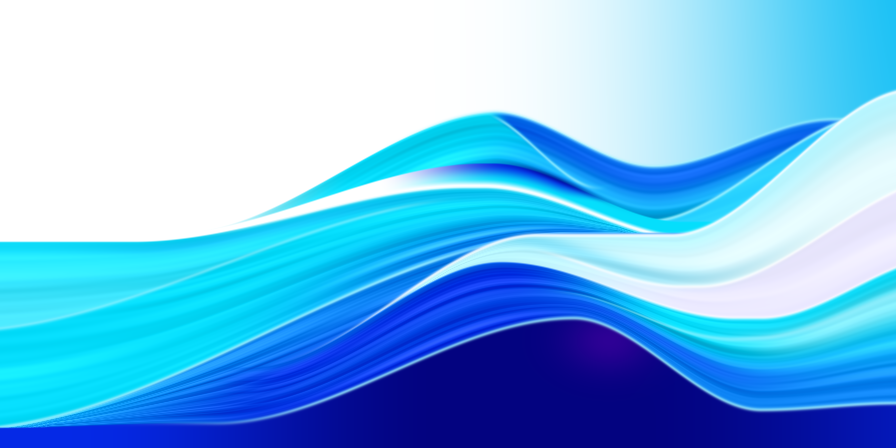
A WebGL 1 fragment shader for this background:

```glsl
precision highp float;
// Layered silk waves: white and cyan ribbons sweep over a deep blue swell.
// Each crest is a height curve built from smooth ramps; layers are painted
// from back to front, then get streaks along the flow and thin bright rims.
uniform vec2 u_resolution;

#define WHITE vec3(1.0)
#define SKY vec3(0.08, 0.75, 0.96)
#define CYAN vec3(0.02, 0.87, 0.99)
#define PALE vec3(0.62, 0.95, 1.0)
#define AZURE vec3(0.05, 0.52, 0.96)
#define BLUE vec3(0.02, 0.16, 0.90)
#define NAVY vec3(0.01, 0.01, 0.50)
#define LAVENDER vec3(0.92, 0.90, 1.0)
#define RIM_WIDTH 0.0045
#define STREAK_GAIN 0.22

float hash(vec2 p) {
  vec3 q = fract(vec3(p.xyx) * 0.1031);
  q += dot(q, q.yzx + 33.33);
  return fract((q.x + q.y) * q.z);
}

float noise(vec2 p) {
  vec2 i = floor(p), f = fract(p);
  f = f * f * (3.0 - 2.0 * f);
  return mix(mix(hash(i), hash(i + vec2(1, 0)), f.x),
             mix(hash(i + vec2(0, 1)), hash(i + vec2(1, 1)), f.x), f.y);
}

// Fine threads that run along x and vary with depth across a ribbon.
float streaks(float x, float depth) {
  float sum = 0.0, gain = 0.5;
  for (int i = 0; i < 3; i++) {
    float k = pow(2.0, float(i));
    sum += gain * (noise(vec2(x * 4.0, depth * 7.0 * k) + 17.0 * k) - 0.5);
    gain *= 0.6;
  }
  return sum * STREAK_GAIN * 2.0;
}

float fill(float d) {
  float soft = 1.2 / u_resolution.y;
  return smoothstep(-soft, soft, d);
}

float glow(float d, float width) { return exp(-d * d / (width * width)); }

float rim(float d) { return glow(d, RIM_WIDTH); }

// Relative depth between two crests, 0 at the top and 1 at the bottom.
float between(float top, float bottom, float y) {
  return clamp((top - y) / max(top - bottom, 0.02), 0.0, 1.0);
}

float ramp(float a, float b, float x) { return smoothstep(a, b, x); }

void main() {
  vec2 p = gl_FragCoord.xy / u_resolution;
  float x = p.x, y = p.y;

  // Crest heights, back to front
  float ridge = 0.48 + 0.27 * ramp(0.2, 0.56, x) - 0.122 * ramp(0.55, 0.73, x) + 0.105 * ramp(0.73, 0.93, x);
  float crease = 0.75 - 0.17 * ramp(0.53, 0.67, x);
  float hem = 0.505 + 0.24 * ramp(0.72, 0.98, x);
  float band = 0.475 + 0.16 * ramp(0.17, 0.54, x) - 0.13 * ramp(0.55, 0.76, x);
  float body = 0.46 + 0.123 * ramp(0.15, 0.52, x) - 0.12 * ramp(0.54, 0.78, x);
  float fold = 0.26 + 0.3 * ramp(-0.05, 0.55, x);
  float slope = 0.04 + 0.44 * ramp(-0.05, 0.65, x);
  float veil = 0.18 + 0.295 * ramp(0.28, 0.6, x) + 0.325 * ramp(0.75, 1.02, x);
  float pleat = 0.45 - 0.09 * ramp(0.56, 0.76, x) + 0.25 * ramp(0.78, 1.07, x);
  float under = 0.18 + 0.235 * ramp(0.28, 0.56, x) - 0.125 * ramp(0.56, 0.82, x) + 0.14 * ramp(0.85, 1.06, x);
  float swell = 0.045 + 0.01 * ramp(0.0, 0.2, x) + 0.235 * ramp(0.24, 0.64, x)
              - 0.205 * ramp(0.64, 0.85, x) + 0.015 * ramp(0.85, 1.0, x);

  // Sky: white to cyan at the right
  float haze = ramp(0.4, 1.05, x);
  vec3 color = mix(WHITE, SKY, haze * haze * (0.85 + 0.15 * y));

  // Back ridge with its crease and lower hem
  float d = ridge - y;
  float lee = ramp(-0.012, 0.012, y - crease) * ramp(0.54, 0.57, x);
  vec3 windward = mix(CYAN, AZURE, 0.75 * ramp(0.48, 0.64, x) * ramp(0.0, 0.12, d));
  vec3 leeward = mix(AZURE, SKY, ramp(0.02, 0.13, d));
  leeward = mix(leeward, BLUE, 0.35 * glow(d - 0.03, 0.03));
  vec3 layer = mix(windward, leeward, max(lee, ramp(0.64, 0.69, x)));
  layer += streaks(x, d * 5.0);
  layer = mix(layer, SKY + 0.12, 0.8 * fill(hem - y) * ramp(0.68, 0.74, x));
  layer = mix(layer, PALE, 0.8 * rim(y - hem) * ramp(0.68, 0.74, x));
  layer = mix(layer, PALE, 0.7 * rim(y - crease) * ramp(0.54, 0.57, x) * ramp(0.68, 0.64, x));
  color = mix(color, layer, fill(d) * ramp(0.2, 0.42, x + 0.6 * d));
  color = mix(color, PALE, 0.6 * rim(d) * ramp(0.4, 0.55, x));

  // White band turning blue past its crown
  float t = between(band, body, y);
  layer = mix(BLUE, CYAN, ramp(0.0, 0.75, t + ramp(0.62, 0.72, x)));
  layer = mix(WHITE, layer, ramp(0.42, 0.57, x) * ramp(1.0, 0.65, t));
  color = mix(color, layer, fill(band - y));
  color = mix(color, NAVY, 0.6 * glow(band - y, 0.007) * glow(x - 0.62, 0.045));

  // Cyan body, shaded toward the slope
  t = between(body, slope, y);
  float shade = ramp(0.2, 0.55, x) * ramp(0.25, 1.0, t);
  layer = mix(CYAN, AZURE, shade);
  float sheen = fill(y - fold) * ramp(0.5, 0.2, x);
  layer = mix(layer, PALE, 0.45 * sheen * ramp(0.0, 0.25, body - y + 0.06));
  layer = mix(layer, SKY, 0.7 * glow(body - y - 0.018, 0.016) * ramp(0.02, 0.25, x));
  layer += streaks(x, t * 1.6) * (0.5 + shade);
  layer = mix(layer, PALE, 0.5 * rim(y - fold) * ramp(0.52, 0.42, x));
  color = mix(color, layer, fill(body - y));
  color = mix(color, WHITE, 0.8 * rim(body - y) * ramp(0.2, 0.35, x));

  // Blue slope below the body
  t = between(slope, swell, y);
  layer = mix(AZURE, BLUE, ramp(0.1, 0.8, t) * ramp(0.05, 0.4, x));
  layer = mix(layer, CYAN, 0.6 * ramp(0.28, 0.0, x) * (1.0 - t));
  layer += streaks(x, t * 2.0);
  color = mix(color, layer, fill(slope - y));
  color = mix(color, PALE, 0.8 * rim(slope - y) * ramp(0.6, 0.45, x));

  // Pale veil at the right with a lavender pleat
  t = between(veil, under, y);
  layer = mix(PALE, WHITE, 0.25 + 0.5 * ramp(0.5, 0.85, x) * ramp(0.0, 0.4, t));
  layer = mix(layer, LAVENDER, fill(pleat - y) * ramp(0.6, 0.78, x) * 0.9);
  layer = mix(layer, SKY, 0.3 * glow(pleat - y + 0.02, 0.02) * ramp(0.95, 0.7, x));
  layer += 0.3 * streaks(x, t);
  layer = mix(layer, WHITE, 0.7 * rim(pleat - y) * ramp(0.58, 0.66, x));
  color = mix(color, layer, fill(veil - y) * ramp(0.4, 0.48, x));
  color = mix(color, WHITE, 0.8 * rim(veil - y) * ramp(0.3, 0.48, x));

  // Underside: royal blue at the left, glossy cyan at the right
  t = between(under, swell, y);
  vec3 gloss = mix(CYAN, AZURE, ramp(0.25, 0.9, t));
  gloss = mix(gloss, PALE, 0.85 * glow(t - 0.27, 0.15) * ramp(0.75, 0.95, x));
  gloss = mix(gloss, BLUE, 0.55 * glow(t - 0.65, 0.14) * ramp(1.0, 0.75, x));
  layer = mix(mix(BLUE, AZURE, 0.35 * glow(t - 0.6, 0.3)), gloss, ramp(0.56, 0.76, x));
  layer = mix(layer, AZURE, 0.7 * glow(t, 0.12) * ramp(0.7, 0.5, x));
  layer += streaks(x, t * 1.5);
  layer = mix(layer, PALE, 0.6 * glow(t - 0.45 + 0.25 * ramp(0.6, 0.9, x), 0.03) * ramp(0.6, 0.72, x));
  color = mix(color, layer, fill(under - y) * ramp(0.22, 0.36, x));
  color = mix(color, WHITE, 0.6 * rim(under - y) * ramp(0.6, 0.72, x));

  // Deep swell with a violet gleam under its crown
  layer = mix(BLUE, NAVY, ramp(0.08, 0.5, x) * ramp(1.25, 0.7, x));
  layer = mix(layer, vec3(0.25, 0.0, 0.62), 0.7 * glow(length((p - vec2(0.68, 0.24)) * vec2(1.4, 1.0)), 0.07));
  color = mix(color, layer, fill(swell - y));
  color = mix(color, PALE, 0.75 * rim(swell - y) * ramp(0.1, 0.4, x));

  gl_FragColor = vec4(clamp(color, 0.0, 1.0), 1.0);
}
```
